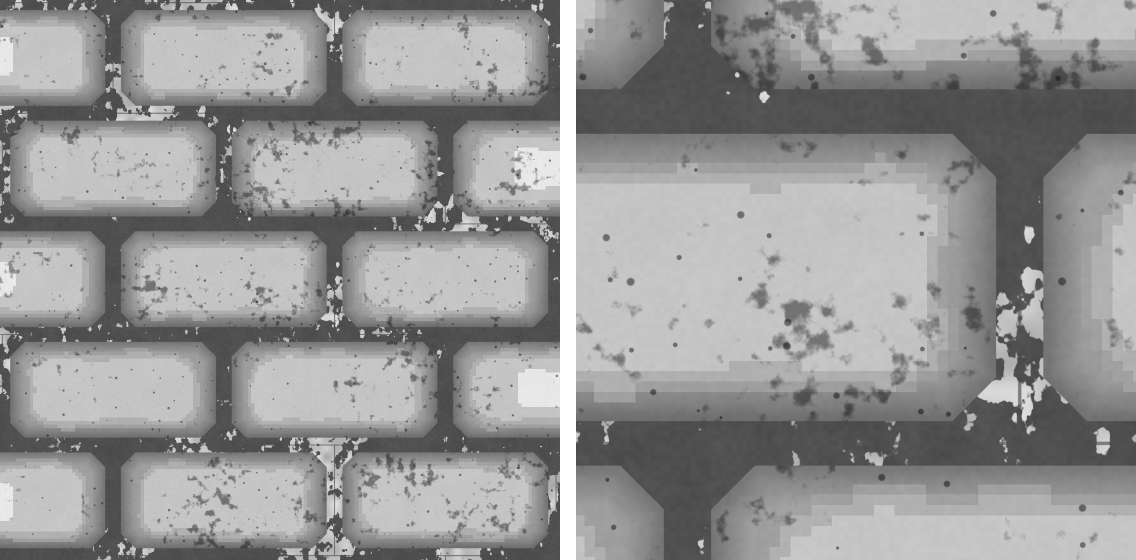
Left: the whole. Right: its middle third, enlarged.
Give the GLSL for this texture map, as a WebGL 2 fragment shader.

```glsl
#version 300 es
precision highp float;
// Worn grey brick wall in running bond: chamfered bricks with stepped bevels
// over dark mortar flecked with pale paint. Bricks are distance functions on
// a staggered grid; wear comes from thresholded value noise.
uniform vec2 u_resolution;
out vec4 fragColor;

#define PITCH vec2(0.3955, 0.1975)      // brick plus joint
#define HALF_BRICK vec2(0.1837, 0.0855) // half size of a brick
#define ORIGIN vec2(0.3997, 0.1065)     // centre of one brick in the lowest row
#define CHAMFER 0.026
#define CORE_INSET vec2(0.040, 0.030)
#define CORE_RADIUS 0.030
#define STEP_SIZE 0.0062                // block size of the jagged bevel steps
#define PAINT_LEVEL 0.70                // lower gives more paint on the mortar
#define GRIME_LEVEL 0.68                // lower gives more grime on the bricks
#define SAMPLES 2                       // antialiasing samples per axis

float hash(vec2 cell) {
    uvec2 k = uvec2(ivec2(floor(cell)) + 32768);
    uint h = k.x * 1597334673u ^ k.y * 3812015801u;
    h = (h ^ (h >> 15)) * 2246822519u;
    h = (h ^ (h >> 13)) * 3266489917u;
    return float((h ^ (h >> 16)) >> 8) / 16777216.0;
}

float noise(vec2 p) {
    vec2 i = floor(p), f = fract(p);
    f = f * f * (3.0 - 2.0 * f);
    return mix(mix(hash(i), hash(i + vec2(1, 0)), f.x),
               mix(hash(i + vec2(0, 1)), hash(i + vec2(1, 1)), f.x), f.y);
}

float fbm(vec2 p) {
    float sum = 0.0, amp = 0.533;
    for (int i = 0; i < 4; i++) {
        sum += amp * noise(p);
        p = p * 2.03 + 17.3;
        amp *= 0.5;
    }
    return sum;
}

float chamferBox(vec2 p, vec2 halfSize, float cut) {
    vec2 q = abs(p) - halfSize;
    return max(max(q.x, q.y), (q.x + q.y + cut) * 0.7071);
}

float roundBox(vec2 p, vec2 halfSize, float radius) {
    vec2 q = abs(p) - halfSize + radius;
    return length(max(q, 0.0)) + min(max(q.x, q.y), 0.0) - radius;
}

// Small round pits, one in a few cells.
float pits(vec2 p) {
    vec2 cell = floor(p);
    vec2 centre = 0.3 + 0.4 * vec2(hash(cell + 91.0), hash(cell + 157.0));
    float radius = 0.08 + 0.14 * hash(cell + 211.0);
    float dist = length(fract(p) - centre);
    return step(0.93, hash(cell)) * (1.0 - smoothstep(radius * 0.6, radius, dist));
}

float mortarTone(vec2 uv, vec2 p, float grain) {
    float tone = 0.285 + 0.05 * fbm(uv * 45.0) + 0.03 * grain;
    // Paint flecks gather in patches and break along the joint seam.
    float patches = noise(uv * 8.5 + 40.0);
    float flecks = fbm(uv * vec2(88.0, 74.0)) + 0.85 * (patches - 0.5);
    float paint = smoothstep(PAINT_LEVEL, PAINT_LEVEL + 0.05, flecks);
    vec2 border = 0.5 * PITCH - abs(p);
    float seam = smoothstep(0.0006, 0.0014, min(border.x, border.y));
    paint *= mix(0.35, 1.0, seam);
    return mix(tone, 0.66 + 0.22 * noise(uv * 60.0), paint);
}

float brickTone(vec2 uv, vec2 p, vec2 id, float centreX, float depth, float grain) {
    // Smooth outer bevel, a little darker at the foot.
    float tone = mix(0.455, 0.535, smoothstep(0.0, 0.014, depth));
    tone = mix(tone, 0.61, smoothstep(0.011, 0.026, depth));
    tone += 0.018 * p.y / HALF_BRICK.y;

    // Jagged plateaus, measured on snapped coordinates.
    vec2 snapped = (floor(p / STEP_SIZE) + 0.5) * STEP_SIZE;
    float wobble = 0.012 * (noise(snapped * 24.0 + id * 31.0) - 0.5);
    float core = roundBox(snapped, HALF_BRICK - CORE_INSET, CORE_RADIUS) + wobble;
    tone = mix(tone, 0.625, step(core, 0.0145));
    tone = mix(tone, 0.69, step(core, 0.0085));
    tone = mix(tone, 0.77, step(core, 0.0));

    // Bright glint on the bricks that straddle the canvas sides.
    float glint = roundBox(snapped + vec2(0.025, 0.0), vec2(0.046, 0.033), 0.014);
    float atSide = step(0.45, abs(centreX - 0.5));
    tone = mix(tone, 0.91, atSide * step(glint + wobble, 0.0));

    // Grime clusters, pits and grain, varying from brick to brick.
    float wear = 0.16 * (hash(id + 7.0) - 0.5);
    float clusters = 0.8 * (fbm(uv * 13.0 + 9.0) - 0.5) + wear;
    float grime = smoothstep(GRIME_LEVEL, GRIME_LEVEL + 0.22, fbm(uv * 95.0) + clusters);
    tone *= 1.0 - 0.42 * grime;
    tone *= 1.0 - 0.45 * pits(uv * 75.0);
    return tone + 0.022 * grain + 0.03 * (fbm(uv * 30.0) - 0.5);
}

float wallTone(vec2 uv, float pixel) {
    float row = floor((uv.y - ORIGIN.y) / PITCH.y + 0.5);
    float startX = ORIGIN.x - 0.5 * PITCH.x * mod(row, 2.0);
    float column = floor((uv.x - startX) / PITCH.x + 0.5);
    vec2 id = vec2(column, row);
    vec2 centre = vec2(startX, ORIGIN.y) + id * PITCH;
    vec2 p = uv - centre;
    float edge = chamferBox(p, HALF_BRICK, CHAMFER);
    float grain = noise(uv * 330.0) - 0.5;
    float brick = brickTone(uv, p, id, centre.x, -edge, grain);
    return mix(brick, mortarTone(uv, p, grain), smoothstep(-0.5 * pixel, 0.5 * pixel, edge));
}

void main() {
    float tone = 0.0;
    for (int i = 0; i < SAMPLES * SAMPLES; i++) {
        vec2 offset = (vec2(i % SAMPLES, i / SAMPLES) + 0.5) / float(SAMPLES) - 0.5;
        tone += wallTone((gl_FragCoord.xy + offset) / u_resolution, 1.0 / u_resolution.y);
    }
    fragColor = vec4(vec3(tone / float(SAMPLES * SAMPLES)), 1.0);
}
```
